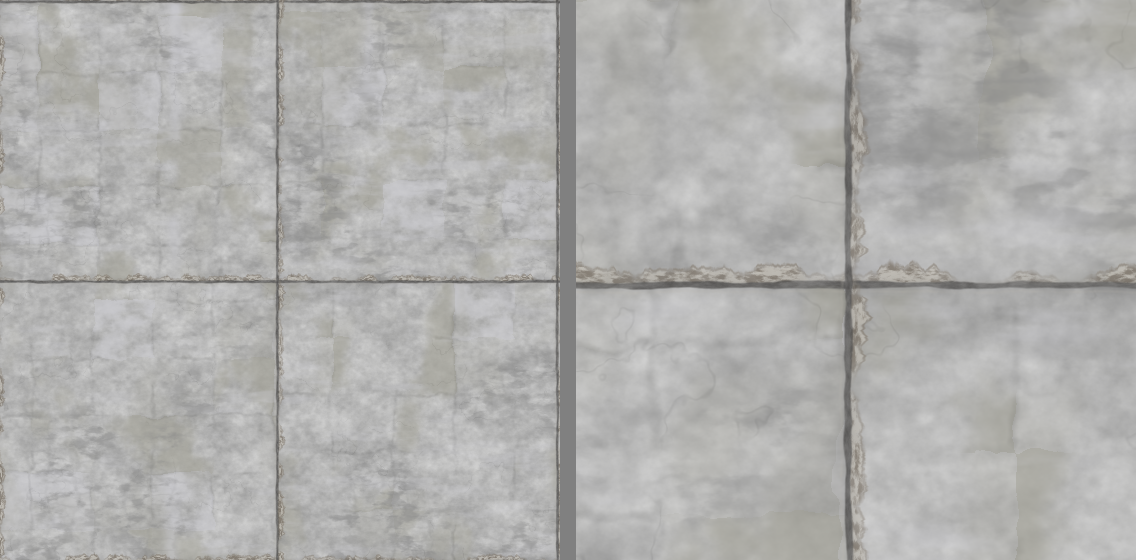
Left, the full canvas; right, a detail of the centre.
A WebGL 2 fragment shader for this texture:

```glsl
#version 300 es
precision highp float;
// Four weathered concrete slabs, two by two, with chipped dark joints.
uniform vec2 u_resolution;
out vec4 outColor;

const vec2 SLABS = vec2(2.0);
const vec2 GRID_SHIFT = vec2(0.0045, 0.003);
const vec3 CONCRETE = vec3(0.722, 0.722, 0.72);
const vec3 PALE = vec3(0.79, 0.79, 0.81);
const vec3 OLIVE = vec3(0.635, 0.63, 0.585);
const vec3 SOOT = vec3(0.54, 0.54, 0.54);
const vec3 JOINT = vec3(0.38, 0.375, 0.37);
const vec3 RUST = vec3(0.47, 0.43, 0.38);
const vec3 LIME = vec3(0.77, 0.75, 0.71);

float hash(vec2 p) {
  vec3 q = fract(p.xyx * 0.1031);
  q += dot(q, q.yzx + 33.33);
  return fract((q.x + q.y) * q.z);
}

float noise(vec2 p) {
  vec2 i = floor(p), f = fract(p);
  f = f * f * (3.0 - 2.0 * f);
  float low = mix(hash(i), hash(i + vec2(1, 0)), f.x);
  float high = mix(hash(i + vec2(0, 1)), hash(i + vec2(1, 1)), f.x);
  return mix(low, high, f.y);
}

float fbm(vec2 p) {
  float sum = 0.0, weight = 0.5;
  for (int i = 0; i < 5; i++) {
    sum += weight * noise(p);
    p = mat2(1.6, 1.2, -1.2, 1.6) * p + 17.3;
    weight *= 0.5;
  }
  return sum / 0.97;
}

// Soft thin line along the borders of unit cells.
float cellLine(vec2 p, float width) {
  vec2 d = 0.5 - abs(fract(p) - 0.5);
  return 1.0 - smoothstep(0.0, width, min(d.x, d.y));
}

// Patchy surface of one slab; uv runs 0..1 across it.
vec3 slabColor(vec2 uv, vec2 id) {
  vec2 seed = id * vec2(37.7, 53.1) + 11.0;
  float broad = fbm(uv * 4.0 + seed);
  float mottle = fbm(uv * vec2(13.0, 18.0) + seed * 1.7);
  float grain = fbm(uv * vec2(55.0, 65.0) + seed * 2.3);
  vec3 color = CONCRETE + (broad - 0.5) * 0.06;
  color += (mottle - 0.5) * 0.17 + (grain - 0.5) * 0.13;

  // Faint rectangular repairs with ragged borders
  vec2 warp = vec2(fbm(uv * 14.0 + seed), fbm(uv * 14.0 + seed + 40.0)) - 0.5;
  vec2 block = uv * vec2(4.6, 4.9) + warp * 0.20 + hash(seed) * 0.6;
  float tone = hash(floor(block) + seed);
  float cover = smoothstep(0.25, 0.6, mottle);
  color = mix(color, PALE, 0.55 * cover * smoothstep(0.82, 0.88, tone));
  float olive = smoothstep(0.45, 0.68, fbm(uv * vec2(7.0, 6.0) + seed + 80.0));
  color = mix(color, OLIVE, olive * mix(0.6, 0.2, smoothstep(0.15, 0.6, tone)));
  float broken = smoothstep(0.40, 0.62, fbm(uv * 9.0 + seed + 23.0));
  color -= 0.05 * broken * cellLine(block, 0.05);

  // Pale vertical run and horizontal wash marks
  float runX = uv.x - mix(0.32, 0.64, hash(seed + 5.0)) + warp.x * 0.05;
  float run = exp(-runX * runX * 1800.0) * smoothstep(0.4, 0.62, noise(uv * vec2(2.0, 5.0) + seed));
  float wash = smoothstep(0.56, 0.78, fbm(uv * vec2(5.0, 24.0) + seed + 60.0));
  color = mix(color, PALE, 0.5 * run + 0.35 * wash);

  // Sparse soot with traces of small bricks, mostly low on the slab
  float region = smoothstep(0.48, 0.70, fbm(uv * 3.5 + seed + 31.0) + 0.16 * (0.4 - uv.y));
  float streak = smoothstep(0.44, 0.70, fbm(uv * vec2(20.0, 38.0) + seed + 70.0));
  float brick = cellLine(uv * vec2(11.0, 25.0) + warp, 0.16);
  color = mix(color, SOOT, region * (0.5 * streak + 0.15 * brick));

  // Hairline cracks
  float crack = abs(fbm(uv * 7.0 + seed + 90.0) - 0.5);
  return color - 0.035 * broken * (1.0 - smoothstep(0.0, 0.014, crack));
}

// Thin dark joint, with fine flaking crust on its positive side.
vec3 addJoint(vec3 color, float side, float along, float seed, float pixel) {
  float s = side + (fbm(vec2(along * 40.0, seed)) - 0.5) * 0.003;
  float wear = smoothstep(0.28, 0.68, fbm(vec2(along * 38.0, seed + 9.0)));
  float ragged = fbm(vec2(along * 170.0, seed + 15.0));
  float reach = 0.002 + 0.010 * wear * (0.4 + ragged);
  float flakes = fbm(vec2(along * 190.0, side * 420.0) + seed);
  float crust = smoothstep(0.0, 0.002, s) * (1.0 - smoothstep(reach - 0.003, reach + 0.002, s));
  vec3 flakeColor = mix(RUST, LIME, smoothstep(0.30, 0.66, flakes));
  color = mix(color, flakeColor, (0.25 + 0.45 * wear) * crust);
  float rim = 1.0 - smoothstep(0.0, 0.001 + pixel, abs(s - reach));
  color = mix(color, RUST, 0.5 * rim * wear * smoothstep(0.3, 0.6, flakes));
  float lip = 1.0 - smoothstep(0.0, 0.001 + pixel, abs(s + 0.004));
  color = mix(color, LIME, 0.3 * lip * flakes);
  color *= 1.0 - 0.10 * exp(-abs(s) * 220.0);
  float halfWidth = 0.0008 + 0.0012 * noise(vec2(along * 70.0, seed + 3.0));
  float core = 1.0 - smoothstep(halfWidth - pixel * 0.5, halfWidth + 0.0006 + pixel, abs(s));
  float strength = mix(0.7, 0.95, noise(vec2(along * 50.0, seed + 6.0)));
  return mix(color, JOINT + (flakes - 0.5) * 0.2, strength * core);
}

void main() {
  vec2 p = gl_FragCoord.xy / u_resolution;
  float pixel = 1.0 / min(u_resolution.x, u_resolution.y);
  vec2 grid = (p + GRID_SHIFT) * SLABS;
  vec2 id = mod(floor(grid), SLABS);
  vec2 side = (fract(grid + 0.5) - 0.5) / SLABS;
  vec2 line = mod(floor(grid + 0.5), SLABS);
  vec3 color = slabColor(fract(grid), id);
  color = addJoint(color, side.y, p.x, 21.0 + 13.0 * line.y, pixel);
  color = addJoint(color, side.x, p.y, 67.0 + 13.0 * line.x, pixel);
  outColor = vec4(clamp(color, 0.0, 1.0), 1.0);
}
```
